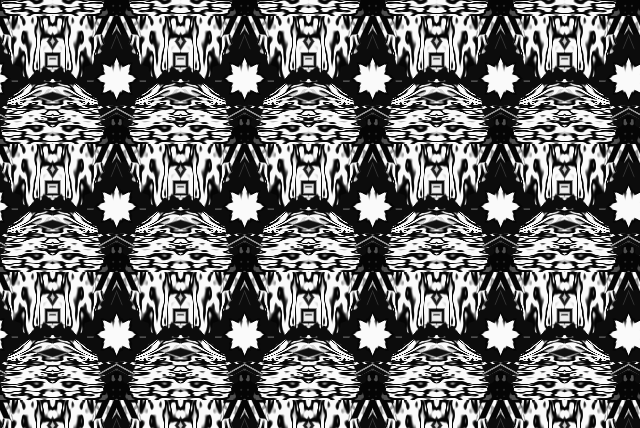
Give the GLSL for this pattern, as a Shadertoy shader.

```glsl
float hash(vec2 p) {
    vec3 q = fract(p.xyx * vec3(0.1031, 0.103, 0.0973));
    q += dot(q, q.yzx + 33.33);
    return fract((q.x + q.y) * q.z);
}

float noise(vec2 p) {
    vec2 i = floor(p), f = fract(p);
    f = f * f * (3.0 - 2.0 * f);
    return mix(mix(hash(i), hash(i + vec2(1, 0)), f.x),
               mix(hash(i + vec2(0, 1)), hash(i + vec2(1, 1)), f.x), f.y);
}

// Soft contour loops, stretched by the scale of p
float contours(vec2 p) {
    p += 0.5 * (noise(p * 0.8 + 31.0) - 0.5);
    float n = 0.68 * noise(p) + 0.32 * noise(p * 2.1 + 17.0);
    return smoothstep(-0.85, 0.6, sin(n * 19.0) + 0.12);
}

float inside(float dist) {
    return smoothstep(0.009, -0.009, dist);
}

float box(vec2 p, vec2 halfSize) {
    vec2 q = abs(p) - halfSize;
    return max(q.x, q.y);
}

float diamond(vec2 p, vec2 halfSize) {
    return (dot(abs(p) / halfSize, vec2(1)) - 1.0) * min(halfSize.x, halfSize.y);
}

// d: distance from the star axis, v: downward height in the tile
float tile(float d, float v) {
    float e = 0.5 - d;
    float ragged = 0.05 * (noise(vec2(d, v) * 32.0) - 0.5);
    float ink = 0.03;

    // Upright fur, bounded by the dark spade and the arch
    float hem = 0.42 + 0.08 * smoothstep(0.08, 0.24, e);
    float spade = 0.75 * (v - 0.1);
    float fur = inside(max(v - hem, max(spade, 0.11) - d) + ragged);
    ink = mix(ink, contours(vec2(e * 17.0, v * 5.5 + 3.0)), fur);

    // Slanted petals over the spade
    float petals = smoothstep(-0.1, 0.8, sin((d - 0.45 * v) * 75.0 - 1.2));
    float crown = inside(max(v - 0.15, d - 0.17) + ragged) * inside(spade - d);
    ink = mix(ink, petals * (0.6 + 0.4 * contours(vec2(d * 20.0, v * 9.0))), crown);
    ink = max(ink, 0.3 * inside(abs(d - 0.4 * (v - 0.15)) - 0.002) * inside(abs(v - 0.2) - 0.06));
    ink *= 1.0 - inside(box(vec2(d - 0.12, v - 0.008), vec2(0.045, 0.014)));

    // Central lens and small box in the fur
    ink *= 1.0 - 0.9 * inside(diamond(vec2(e, v - 0.2), vec2(0.045, 0.07)));
    ink = max(ink, 0.8 * inside(diamond(vec2(e, v - 0.2), vec2(0.018, 0.03))));
    ink *= 1.0 - inside(box(vec2(e, v - 0.345), vec2(0.06, 0.058)));
    ink = max(ink, 0.95 * inside(box(vec2(e, v - 0.35), vec2(0.04, 0.037))));
    ink *= 1.0 - 0.8 * inside(box(vec2(e, v - 0.335), vec2(0.025, 0.006)));

    // Dome of level waves, bent along the arch near its top
    float rim = 0.72 - 0.21 * sqrt(max(0.0, 1.0 - e * e / 0.13));
    float side = v < 0.72 ? rim - v : 0.14 - 0.3 * (v - 0.72) - d;
    side = max(side, 0.5 - v);
    float bend = 1.6 * e * e * smoothstep(0.78, 0.58, v);
    float waves = contours(vec2(e * 7.0, (v - bend) * 24.0 + 5.0));
    ink = mix(ink, waves, inside(side + ragged));

    // Dark eye of the dome under a bright chevron
    vec2 eye = vec2(e, v - 0.63);
    ink = max(ink, 0.85 * inside(diamond(eye + vec2(0, 0.012), vec2(0.16, 0.062))));
    ink *= 1.0 - 0.95 * inside(diamond(eye, vec2(0.12, 0.037)));

    // Fir shape below the star, with zigzags and pale specks
    float fir = max(d - 0.6 * (v - 0.75), d - 0.13);
    ink = mix(ink, 0.3 * smoothstep(0.6, 0.85, noise(vec2(d, v) * 38.0)),
              inside(max(fir, 0.76 - v) + ragged));
    float zigzag = smoothstep(0.1, 0.9, sin((v - 0.55 * d) * 150.0));
    ink = max(ink, 0.6 * zigzag * inside(box(vec2(d, v - 0.73 - 0.5 * d), vec2(0.14, 0.03))));

    // Pointed star with two slits and side dashes
    vec2 s = vec2(d, 0.49 - v);
    float a = atan(s.x, s.y);
    float reach = 0.16 - 0.05 * abs(sin(4.0 * a)) - 0.012 * abs(sin(9.0 * a));
    float star = length(s) - reach;
    ink *= 1.0 - inside(star - 0.025);
    ink = max(ink, inside(star));
    ink *= 1.0 - 0.8 * inside(diamond(vec2(d - 0.027, v - 0.385), vec2(0.011, 0.04)));
    ink = max(ink, 0.6 * inside(box(vec2(d - 0.205, v - 0.51), vec2(0.022, 0.003))));
    return ink;
}

void mainImage(out vec4 fragColor, in vec2 fragCoord) {
    // Five mirrored tiles across the width
    vec2 p = fragCoord / iResolution.x * 5.0;
    float d = abs(fract(p.x - 0.411) - 0.5);
    float v = fract(0.22 - p.y);
    fragColor = vec4(vec3(mix(0.02, 0.98, tile(d, v))), 1.0);
}
```
